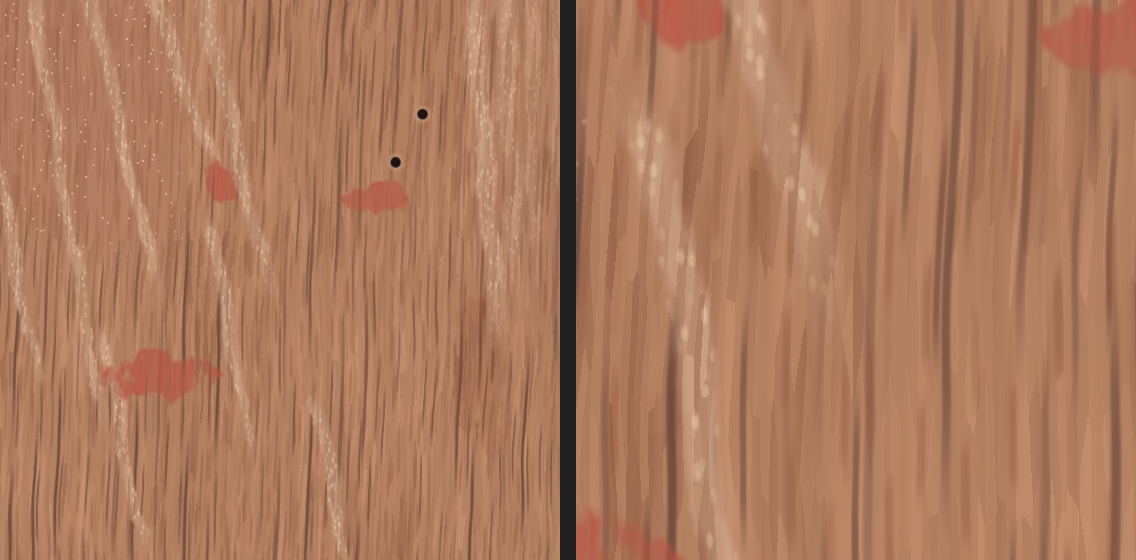
Left: the whole. Right: its middle third, enlarged.
This texture is drawn by a Shadertoy shader. Its source:

```glsl
// Worn oak board: upright fibres and dark pores built from stretched cells,
// crossed by chalky leaning scratches, with a rubbed corner, red paint
// remains and two nail holes. Layered sines bend and tint the surface.

const vec3 WOOD_DARK  = vec3(0.61, 0.41, 0.305);
const vec3 WOOD_MID   = vec3(0.70, 0.50, 0.375);
const vec3 WOOD_LIGHT = vec3(0.77, 0.56, 0.43);
const vec3 RUBBED     = vec3(0.68, 0.47, 0.37);
const vec3 PORE       = vec3(0.40, 0.27, 0.22);
const vec3 RUST       = vec3(0.56, 0.32, 0.22);
const vec3 CHALK      = vec3(0.75, 0.58, 0.47);
const vec3 SPLINTER   = vec3(0.90, 0.77, 0.64);
const vec3 RED_PAINT  = vec3(0.72, 0.32, 0.26);
const vec3 HOLE       = vec3(0.11, 0.08, 0.09);

vec2 hash2(vec2 p) {
    vec3 q = fract(p.xyx * vec3(0.1031, 0.1030, 0.0973));
    q += dot(q, q.yzx + 33.33);
    return fract((q.xx + q.yz) * q.zy);
}

// Cellular noise: x is the distance to the nearest seed, y its random value.
vec2 cellular(vec2 p) {
    vec2 base = floor(p), best = vec2(9.0, 0.0);
    for (int j = -1; j <= 1; j++)
    for (int i = -1; i <= 1; i++) {
        vec2 cell = base + vec2(i, j);
        vec2 seed = hash2(cell);
        float d = length(cell + seed - p);
        if (d < best.x) best = vec2(d, hash2(cell + 71.0).x);
    }
    return best;
}

// Layered sines, about -1 to 1.
float waves(vec2 p) {
    float sum = 0.0, amp = 0.5;
    for (int i = 0; i < 4; i++) {
        sum += amp * sin(p.x + 1.5 * sin(p.y));
        p = mat2(1.5, 1.1, -1.1, 1.5) * p + 1.7;
        amp *= 0.6;
    }
    return sum;
}

// Thin tapered dashes, one per column and row, of varied strength.
float dashes(vec2 p, float columns, float span, float width) {
    float col = floor(p.x * columns);
    float y = p.y / span + 9.0 * hash2(vec2(col, columns)).x;
    vec2 rnd = hash2(vec2(col + 13.0, floor(y) + columns));
    float t = fract(y);
    float d = abs(fract(p.x * columns) - mix(0.25, 0.75, rnd.x)) / columns;
    float taper = smoothstep(0.0, 0.3, t) * (1.0 - smoothstep(0.7, 1.0, t));
    float core = 1.0 - smoothstep(0.25 * width, width, d);
    return core * taper * smoothstep(0.1, 0.8, rnd.y);
}

// Soft leaning band from top to foot.
float scratch(vec2 p, vec2 top, vec2 foot, float width) {
    float t = (top.y - p.y) / (top.y - foot.y);
    float axis = mix(top.x, foot.x, t) + 0.004 * sin(24.0 * p.y + 40.0 * top.x);
    float d = abs(p.x - axis) / (width * (1.0 - 0.35 * clamp(t, 0.0, 1.0)));
    float ends = smoothstep(0.0, 0.1, t) * (1.0 - smoothstep(0.8, 1.0, t));
    return ends * (1.0 - smoothstep(0.35, 1.0, d));
}

// Three families: long left, short lower, broad right.
float allScratches(vec2 p) {
    float cover = 0.0;
    for (int k = 0; k < 4; k++) {
        float i = float(k);
        vec2 top = vec2(0.05 + 0.10 * i, 1.06);
        vec2 foot = vec2(top.x + 0.14, 0.44 - 0.25 * cos(1.5708 * i));
        cover = max(cover, scratch(p, top, foot, 0.018 + 0.002 * i));

        top = vec2(0.19 * i - 0.01, 0.74 - 0.06 * i - 0.25 * mod(i, 2.0));
        foot = top + vec2(0.085, -0.46);
        cover = max(cover, scratch(p, top, foot, 0.017));

        top = vec2(0.84 + 0.055 * i, 1.08);
        foot = vec2(0.895 + 0.03 * i, 0.34 + 0.09 * i);
        cover = max(cover, scratch(p, top, foot, 0.027) * (1.0 - 0.25 * i));
    }
    return cover;
}

// Ragged oval, 0 to 1.
float patchMask(vec2 p, vec2 centre, vec2 radius, float ragged) {
    return 1.0 - smoothstep(0.75, 1.0, length((p - centre) / radius) + ragged);
}

void mainImage(out vec4 fragColor, in vec2 fragCoord) {
    vec2 p = fragCoord / iResolution.xy;
    float rough = waves(p * vec2(60.0, 38.0));
    float cloud = waves(p * vec2(9.0, 5.0));
    vec2 grain = p + vec2(0.004 * waves(p * vec2(5.0, 7.0)) - 0.035 * p.y, 0.0);

    // Fibres and broad tone
    vec2 fine = cellular(grain * vec2(190.0, 14.0));
    vec2 band = cellular(grain * vec2(55.0, 2.5));
    float tone = 0.48 + 0.5 * (fine.y - 0.5) + 0.35 * (0.5 - band.x)
               + 0.2 * (band.y - 0.5) + 0.12 * cloud;
    vec3 color = mix(WOOD_DARK, WOOD_MID, smoothstep(0.0, 0.5, tone));
    color = mix(color, WOOD_LIGHT, smoothstep(0.5, 1.0, tone));

    // Rubbed upper corners hide the pores
    float left = (1.0 - smoothstep(0.30, 0.38, p.x + 0.03 * cloud))
               * smoothstep(0.50, 0.66, p.y + 0.06 * cloud);
    float right = smoothstep(0.82, 0.88, p.x) * smoothstep(0.38, 0.48, p.y);
    float rubbed = max(left, 0.6 * right);
    color = mix(color, RUBBED + 0.05 * (fine.y - 0.5), 0.75 * rubbed);
    float pores = max(dashes(grain, 23.0, 0.42, 0.0042),
                      0.7 * dashes(grain + 0.31, 47.0, 0.17, 0.003));
    color = mix(color, PORE, 0.8 * pores * (1.0 - 0.85 * rubbed));
    float torn = patchMask(p, vec2(0.86, 0.33), vec2(0.05, 0.16), 0.3 * rough);
    float rust = dashes(grain + 0.17, 38.0, 0.08, 0.004);
    color = mix(color, RUST, rust * (0.35 + 0.35 * torn) + 0.2 * torn);

    // Scratches with bright splinters
    float cover = allScratches(p + vec2(0.005 * rough, 0.0));
    vec2 chip = cellular(p * vec2(150.0, 75.0));
    float splinter = (1.0 - smoothstep(0.15, 0.5, chip.x)) * smoothstep(0.4, 0.9, chip.y);
    vec3 chalk = mix(CHALK + 0.10 * (fine.y - 0.5), SPLINTER, 0.75 * splinter);
    color = mix(color, chalk, cover * (0.7 + 0.25 * fine.y));
    vec2 fleck = cellular(p * 85.0 + 5.0);
    float dust = (1.0 - smoothstep(0.08, 0.22, fleck.x)) * step(0.88, fleck.y);
    color = mix(color, SPLINTER, 0.8 * dust * left);

    // Paint remains
    float ragged = 0.35 * rough;
    float paint = patchMask(p, vec2(0.675, 0.645), vec2(0.055, 0.032), ragged);
    paint = max(paint, patchMask(p, vec2(0.285, 0.33), vec2(0.095, 0.045), ragged));
    paint = max(paint, patchMask(p, vec2(0.395, 0.675), vec2(0.032, 0.035), ragged));
    color = mix(color, RED_PAINT, paint * (0.4 + 0.4 * fine.y));

    // Nail holes with a pale rim
    for (int i = 0; i < 2; i++) {
        vec2 centre = vec2(0.755, 0.796) - float(i) * vec2(0.048, 0.086);
        float d = length(p - centre) + 0.001 * rough;
        color = mix(color, CHALK, 0.6 * (1.0 - smoothstep(0.012, 0.019, d)));
        color = mix(color, HOLE, 1.0 - smoothstep(0.007, 0.011, d));
    }
    fragColor = vec4(color, 1.0);
}
```
